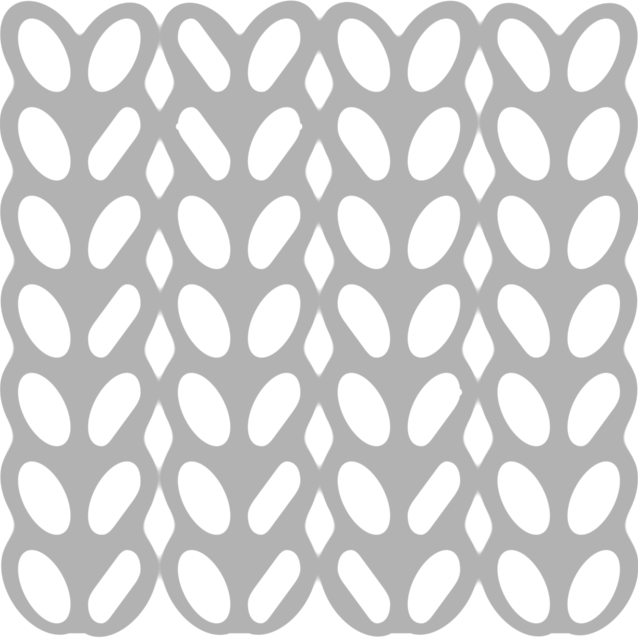
Reproduce this pattern procedurally as a WebGL 1 fragment shader.

```glsl
precision highp float;

uniform vec2 u_resolution;

const vec2 GRID = vec2(4.0, 7.0);
const vec2 PITCH = vec2(0.2497, 0.1384);
const float FIRST_ROW = 0.0833;
const float LEAF_OFFSET = 0.0547;
const vec3 YARN = vec3(0.70);
const vec3 PAPER = vec3(1.0);

float hash(vec2 p) {
  vec3 q = fract(vec3(p.xyx) * 0.1031);
  q += dot(q, q.yzx + 33.33);
  return fract((q.x + q.y) * q.z);
}

float smoothMin(float a, float b, float k) {
  float h = max(k - abs(a - b), 0.0);
  return min(a, b) - h * h / (4.0 * k);
}

float smoothMax(float a, float b, float k) {
  return -smoothMin(-a, -b, k);
}

// Approximate distance to an ellipse whose long axis leans toward +x
float leaningEllipse(vec2 p, vec2 radii, float lean) {
  float c = cos(lean);
  float s = sin(lean);
  vec2 q = vec2(c * p.x - s * p.y, s * p.x + c * p.y);
  float k0 = length(q / radii);
  float k1 = length(q / (radii * radii));
  return k0 * (k0 - 1.0) / max(k1, 0.001);
}

float box(vec2 p, vec2 halfSize) {
  vec2 d = abs(p) - halfSize;
  return length(max(d, 0.0)) + min(max(d.x, d.y), 0.0);
}

vec2 cellCenter(vec2 cell) {
  return vec2((cell.x - 0.5 * (GRID.x - 1.0)) * PITCH.x,
              FIRST_ROW + cell.y * PITCH.y);
}

// Leaf frame: x points away from the column axis, y points up
vec2 leafSpace(vec2 p, vec2 cell, float side) {
  vec2 q = p - cellCenter(cell);
  return vec2(q.x * side - LEAF_OFFSET, q.y);
}

vec2 leafSeed(vec2 cell, float side) {
  return cell * vec2(7.0, 3.0) + vec2(side * 2.0 + 11.0, 5.0);
}

float leafOutline(vec2 p, vec2 cell, float side) {
  vec2 seed = leafSeed(cell, side);
  vec2 jitter = vec2(hash(seed + 31.7), hash(seed + 57.3)) - 0.5;
  vec2 q = leafSpace(p, cell, side) - vec2(0.0007, 0.0035) - 0.004 * jitter;
  return leaningEllipse(q, vec2(0.0583, 0.0872), 0.565);
}

// Leaf openings; some are trimmed along the slant, a few are nicked
float leafHole(vec2 p, vec2 cell, float side) {
  vec2 seed = leafSeed(cell, side);
  vec2 q = leafSpace(p, cell, side);
  float d = leaningEllipse(q, vec2(0.0332, 0.0621), 0.475);
  float chance = side > 0.0 ? 0.9 - 0.19 * cell.x : 0.12;
  if (hash(seed) < chance) {
    float across = dot(q, vec2(0.806, -0.592));
    float depth = hash(seed + 13.1);
    d = smoothMax(d, across - mix(0.0265, 0.021, depth), 0.006);
    if (depth > 0.55) d = smoothMax(d, -across - 0.0235, 0.006);
    if (hash(seed + 71.9) > 0.75) {
      d = min(d, length(q - vec2(0.038, 0.027)) - 0.006);
    }
  }
  return d;
}

// Leaf pairs fused along each row, then softly fused between rows
float fabricBody(vec2 p, vec2 cell) {
  float body = 1.0;
  for (int j = -1; j <= 1; j++) {
    float rowBody = 1.0;
    float row = cell.y + float(j);
    if (row < 0.0 || row >= GRID.y) continue;
    for (int i = -1; i <= 1; i++) {
      float column = cell.x + float(i);
      if (column < 0.0 || column >= GRID.x) continue;
      vec2 id = vec2(column, row);
      rowBody = smoothMin(rowBody, leafOutline(p, id, -1.0), 0.0156);
      rowBody = smoothMin(rowBody, leafOutline(p, id, 1.0), 0.0156);
    }
    body = smoothMin(body, rowBody, 0.045);
  }
  // Solid spine down the column axis
  float bottom = 0.0105;
  float top = FIRST_ROW + (GRID.y - 1.0) * PITCH.y;
  vec2 spine = vec2(cellCenter(cell).x, 0.5 * (top + bottom));
  return min(body, box(p - spine, vec2(0.03, 0.5 * (top - bottom))));
}

void main() {
  vec2 p = vec2(gl_FragCoord.x - 0.5 * u_resolution.x, gl_FragCoord.y) / u_resolution.y;
  vec2 cell = floor(vec2(p.x / PITCH.x + 0.5 * GRID.x,
                         (p.y - FIRST_ROW) / PITCH.y + 0.5));
  cell = clamp(cell, vec2(0.0), GRID - 1.0);
  float side = p.x < cellCenter(cell).x ? -1.0 : 1.0;

  float d = max(fabricBody(p, cell), -leafHole(p, cell, side));
  float soft = max(0.0015, 0.75 / u_resolution.y);
  gl_FragColor = vec4(mix(YARN, PAPER, smoothstep(-soft, soft, d)), 1.0);
}
```
